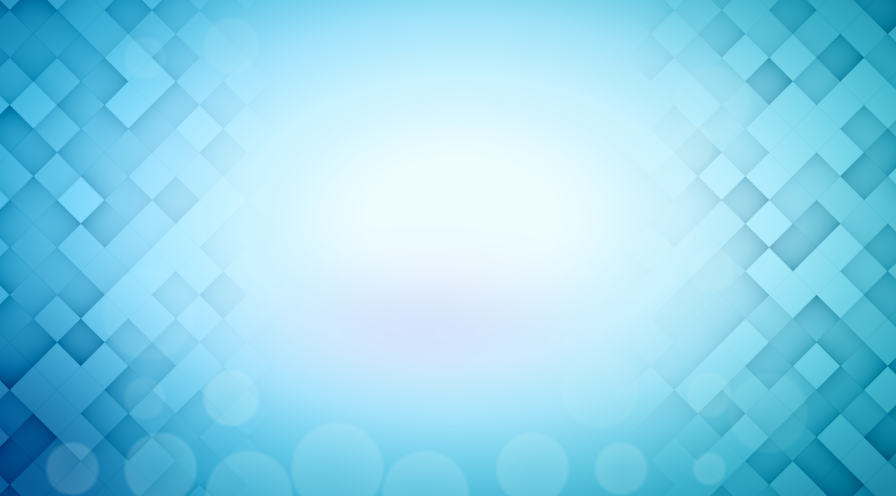
This background is drawn by a WebGL 1 fragment shader. Its source:

```glsl
precision highp float;
// Pale elliptical glow on cyan, framed left and right by a relief of diamond tiles.
// Equal-height tiles merge, taller ones shade their neighbours; translucent discs
// line the bottom and sides. Lengths are in canvas heights, origin lower left.

uniform vec2 u_resolution;

#define GLOW_CENTER vec2(0.515, 0.56)
#define GLOW_RADII vec2(0.50, 0.57)
#define TILE_DIAGONAL 0.0957
#define TILE_ANCHOR vec2(1.742, 0.6925)
#define TILE_TONE 0.085
#define TILE_SHADOW 0.15
#define SHADOW_FALLOFF 3.5
#define DISC_OPACITY 0.17

float hash(vec2 cell) {
  vec3 h = fract(cell.xyx * vec3(0.1031, 0.1030, 0.0973));
  h += dot(h, h.yzx + 33.33);
  return fract((h.x + h.y) * h.z);
}

// Colour from the glow's white core (d = 0) to the deep rim.
vec3 glowRamp(float d) {
  vec3 c = vec3(0.93, 0.99, 1.0);
  c = mix(c, vec3(0.79, 0.95, 1.0), smoothstep(0.18, 0.52, d));
  c = mix(c, vec3(0.63, 0.89, 0.98), clamp((d - 0.50) / 0.21, 0.0, 1.0));
  c = mix(c, vec3(0.42, 0.80, 0.91), clamp((d - 0.71) / 0.18, 0.0, 1.0));
  c = mix(c, vec3(0.21, 0.68, 0.81), clamp((d - 0.89) / 0.19, 0.0, 1.0));
  return mix(c, vec3(0.06, 0.50, 0.66), clamp((d - 1.08) / 0.27, 0.0, 1.0));
}

vec3 background(vec2 uv) {
  vec2 offset = (uv - GLOW_CENTER) / GLOW_RADII;
  float d = length(offset);
  vec3 c = glowRamp(d);
  // Bluer on the left, greener on the right.
  c.b += 0.07 * (0.5 - uv.x) * smoothstep(0.3, 0.9, d);
  // Lavender haze below the core, dark blue in the lower left corner.
  vec2 haze = (uv - vec2(0.475, 0.34)) / vec2(0.15, 0.115);
  c = mix(c, vec3(0.84, 0.86, 0.98), 0.65 * exp(-dot(haze, haze)));
  vec2 corner = (uv - vec2(0.0, 0.03)) / vec2(0.13, 0.27);
  return mix(c, vec3(0.02, 0.32, 0.57), 0.8 * exp(-dot(corner, corner)));
}

// Three height levels, so that neighbours often join into longer blocks.
float tileHeight(vec2 cell) {
  return floor(hash(cell + 100.0) * 3.0) * 0.5;
}

// Relief shading, with shadows cast by taller neighbours and smooth borders.
float tileShade(vec2 p) {
  vec2 q = (p - TILE_ANCHOR) / TILE_DIAGONAL;
  vec2 grid = vec2(q.x + q.y, q.x - q.y);
  vec2 cell = floor(grid);
  vec2 local = grid - cell - 0.5;
  float pixel = 1.0 / (TILE_DIAGONAL * u_resolution.y);
  float height = tileHeight(cell);
  float shade = (height - 0.5) * TILE_TONE;
  for (int i = 0; i < 4; i++) {
    float k = float(i);
    float side = mod(k, 2.0) * 2.0 - 1.0;
    vec2 dir = k < 2.0 ? vec2(side, 0.0) : vec2(0.0, side);
    float edge = 0.5 - dot(local, dir);
    float rise = tileHeight(cell + dir) - height;
    shade -= TILE_SHADOW * max(rise, 0.0) * exp(-SHADOW_FALLOFF * edge);
    float blend = 0.5 * (1.0 - smoothstep(0.0, pixel, edge));
    shade += blend * rise * (TILE_TONE + TILE_SHADOW);
    // Hairline seam between tiles.
    shade -= 0.025 * (1.0 - smoothstep(0.0, 1.5 * pixel + 0.02, edge));
  }
  return shade;
}

// Translucent disc, slightly brighter toward its rim.
float disc(vec2 p, vec2 center, float radius) {
  float d = length(p - center);
  float body = 1.0 - smoothstep(radius - 0.008, radius + 0.003, d);
  return body * mix(0.75, 1.1, min(d / radius, 1.0));
}

float discs(vec2 p) {
  float sum = 0.0;
  // Bottom row, largest in the middle.
  for (int i = 0; i < 8; i++) {
    float k = float(i);
    float swell = sin(k * 0.5236);
    float x = 0.146 + 0.178 * k + 0.038 * step(4.5, k);
    float y = 0.055 - 0.06 * swell * (1.0 - mod(k, 2.0));
    sum += disc(p, vec2(x, y), 0.055 + 0.04 * swell);
  }
  // Two pairs on the left, three along the right.
  for (int i = 0; i < 4; i++) {
    float column = mod(float(i), 2.0);
    float row = floor(float(i) * 0.5);
    vec2 center = vec2(0.292 + 0.174 * column, 0.197 + row * (0.686 + 0.024 * column));
    sum += disc(p, center, 0.044 + 0.014 * column) * (0.6 + 0.6 * column * (1.0 - row));
  }
  for (int i = 0; i < 3; i++) {
    float k = float(i);
    float x = 1.411 + 0.025 * mod(k, 2.0) - 0.019 * (1.0 - k);
    sum += disc(p, vec2(x, 0.204 + 0.251 * (2.0 - k)), 0.047) * 0.8;
  }
  // Large faint discs.
  sum += 0.45 * disc(p, vec2(0.30, 0.366), 0.094);
  sum += 0.45 * disc(p, vec2(1.437, 0.793), 0.077);
  sum += 0.50 * disc(p, vec2(1.209, 0.214), 0.080);
  sum += 0.45 * disc(p, vec2(1.549, 0.167), 0.082);
  return sum;
}

void main() {
  vec2 uv = gl_FragCoord.xy / u_resolution;
  vec2 p = gl_FragCoord.xy / u_resolution.y;
  vec3 color = background(uv);
  float tileFade = smoothstep(0.17, 0.47, abs(uv.x - 0.5));
  color += tileShade(p) * tileFade * vec3(1.0, 0.85, 0.75);
  color = mix(color, vec3(0.86, 0.97, 0.97), min(DISC_OPACITY * discs(p), 0.5));
  gl_FragColor = vec4(clamp(color, 0.0, 1.0), 1.0);
}
```
